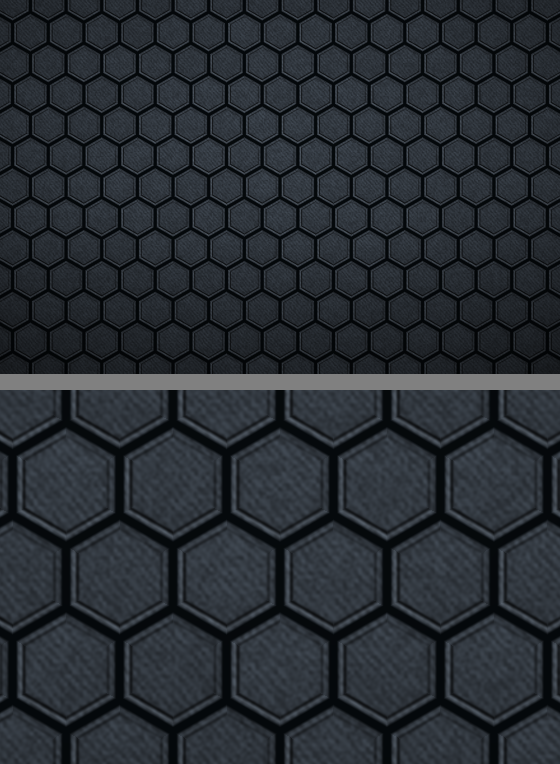
Top: the whole. Bottom: its middle third, enlarged.
This pattern is drawn by a Shadertoy shader. Its source:

```glsl
float hash(vec2 p) {
    vec3 q = fract(vec3(p.xyx) * 0.1031);
    q += dot(q, q.yzx + 33.33);
    return fract((q.x + q.y) * q.z);
}

float valueNoise(vec2 p) {
    vec2 i = floor(p), f = fract(p);
    f = f * f * (3.0 - 2.0 * f);
    return mix(mix(hash(i), hash(i + vec2(1, 0)), f.x),
               mix(hash(i + vec2(0, 1)), hash(i + vec2(1, 1)), f.x), f.y);
}

// Offset from the centre of the nearest pointy-topped hexagon of width 1
vec2 hexOffset(vec2 p) {
    vec2 period = vec2(1.0, sqrt(3.0));
    vec2 a = mod(p, period) - 0.5 * period;
    vec2 b = mod(p - 0.5 * period, period) - 0.5 * period;
    return dot(a, a) < dot(b, b) ? a : b;
}

// Soft bump centred on zero
float ridge(float d, float width) {
    return exp(-d * d / (width * width));
}

void mainImage(out vec4 fragColor, in vec2 fragCoord) {
    vec2 uv = fragCoord / iResolution.xy;
    float pixel = 10.49 / iResolution.y;
    vec2 p = (fragCoord - 0.5 * iResolution.xy) * pixel;
    p.x += 0.5;

    // Hexagon cell, distance to its edge and direction of that edge
    vec2 local = hexOffset(p);
    vec2 cell = floor((p - local) * vec2(2.0, 2.0 / sqrt(3.0)) + 0.5);
    vec2 slope = vec2(0.5, 0.5 * sqrt(3.0));
    float side = abs(local.x);
    float slant = dot(abs(local), slope);
    float edge = 0.5 - max(side, slant);
    vec2 normal = sign(local) * (side > slant ? vec2(1, 0) : slope);
    float facing = 0.5 + 0.5 * dot(normal, vec2(-0.6, -0.8));

    // Woven face: broken diagonal threads over grain and faint blotches
    float grain = valueNoise(p * 28.0) - 0.5;
    float blotch = valueNoise(p * 7.0 + 40.0) - 0.5;
    float thread = sin(dot(p, vec2(0.74, 0.67)) * 80.0 + 2.0 * blotch);
    float shade = 1.0 + (0.085 + 0.06 * blotch) * thread;
    shade += 0.28 * grain + 0.08 * blotch;
    shade *= 0.97 + 0.06 * hash(cell + 50.0);
    shade *= 1.0 + 0.12 * local.y;
    vec3 color = vec3(0.179, 0.202, 0.229) * shade;

    // Inner crease and thin raised rim, brightest at the lower left
    color *= 1.0 - (0.25 + 0.4 * facing) * ridge(edge - 0.108, 0.018);
    color += vec3(0.09, 0.096, 0.102) * facing * ridge(edge - 0.076, 0.017);
    color *= mix(0.72, 1.0, smoothstep(0.03, 0.11, edge + 0.06 * facing));

    // Dark groove between the cells
    float blur = max(0.016, 0.6 * pixel);
    color = mix(vec3(0.016, 0.03, 0.04), color,
                smoothstep(0.043 - blur, 0.043 + blur, edge));

    // Light falling off to the corners and the foot
    vec2 fromLight = uv - vec2(0.5, 0.58);
    float light = 1.13 - 0.95 * dot(fromLight, fromLight);
    light *= mix(0.84, 1.0, smoothstep(0.0, 0.5, uv.y));
    fragColor = vec4(color * light, 1.0);
}
```
